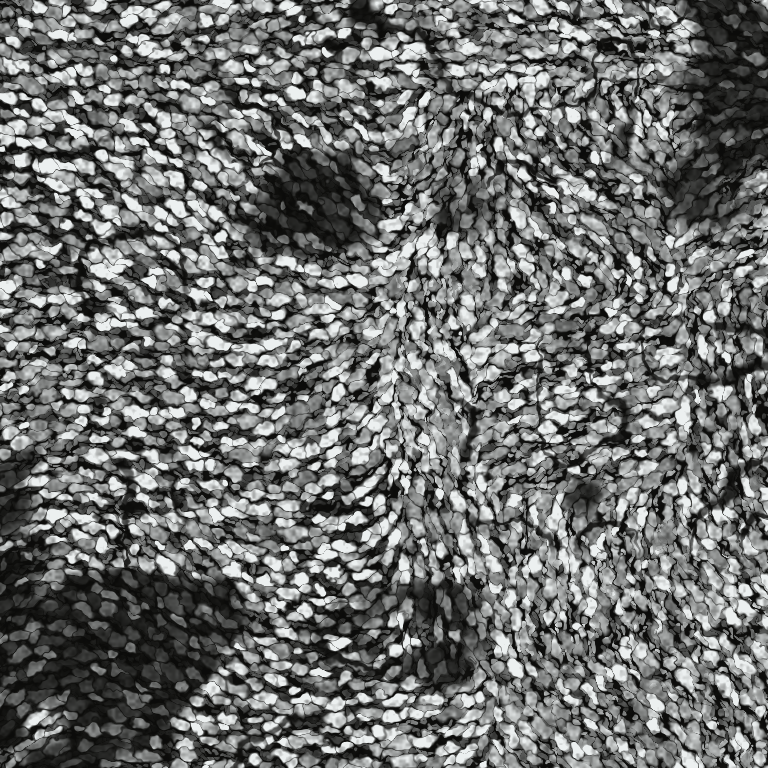
Give the GLSL for this texture, as a Shadertoy shader.

```glsl
// Draws a gritty monochrome field of packed, flowing grains with dark gaps and pits.

const vec3  SHADOW      = vec3(0.045, 0.045, 0.038);
const vec3  HIGHLIGHT   = vec3(0.925, 0.94, 0.94);
const float GRAIN_CELLS = 50.0;   // large grains across the canvas
const float CHIP_CELLS  = 115.0;  // small chips that fill the gaps
const float GRIT_CELLS  = 230.0;  // finest speckle
const float PATCHES     = 4.0;    // regions of common direction
const float SWING       = 2.3;    // range of grain directions, radians
const float UPRIGHT     = 1.45;   // extra turn of the upright regions
const float WARP        = 0.009;  // raggedness of the outlines
const float GAIN        = 1.1;

float hash(vec2 p) {
    vec3 q = fract(vec3(p.xyx) * 0.1031);
    q += dot(q, q.yzx + 33.33);
    return fract((q.x + q.y) * q.z);
}

vec2 hash2(vec2 p) {
    return vec2(hash(p + 17.3), hash(p + 71.9));
}

// Value noise; a larger margin gives flatter cells with tighter borders.
float cellNoise(vec2 p, float margin) {
    vec2 i = floor(p);
    vec2 f = smoothstep(margin, 1.0 - margin, fract(p));
    float low  = mix(hash(i), hash(i + vec2(1, 0)), f.x);
    float high = mix(hash(i + vec2(0, 1)), hash(i + vec2(1, 1)), f.x);
    return mix(low, high, f.y);
}

float noise(vec2 p) {
    return cellNoise(p, 0.0);
}

float rightSide(vec2 p) {
    return smoothstep(0.47, 0.54, p.x);
}

float flowAngle(vec2 p) {
    float swing = SWING * (noise(p * 3.7 + 5.2) - 0.5);
    float patchValue = cellNoise(p * PATCHES + 31.0, 0.3);
    float upright = rightSide(p) * smoothstep(0.42, 0.6, patchValue);
    return 0.1 + swing + UPRIGHT * upright;
}

// Elongated grains along the flow: x = coverage with seams, y = tone.
vec2 grains(vec2 p, float cells, float seed) {
    vec2 g = p * cells;
    vec2 home = floor(g);
    float nearest = 9.0, second = 9.0, tone = 0.0;
    for (int y = -2; y <= 2; y++) {
        for (int x = -2; x <= 2; x++) {
            vec2 id = home + vec2(x, y);
            vec2 key = id + seed;
            vec2 centre = id + 0.5 + 0.8 * (hash2(key) - 0.5);
            vec2 shape = hash2(key + 43.0);
            float a = flowAngle(centre / cells);
            vec2 axis = vec2(cos(a), sin(a));
            vec2 d = g - centre;
            float halfWidth = mix(0.27, 0.5, shape.x);
            float aspect = mix(1.15, 2.7, shape.y);
            vec2 local = vec2(dot(d, axis) / aspect, dot(d, vec2(-axis.y, axis.x)));
            float dist = length(local) / halfWidth;
            if (dist < nearest) {
                second = nearest;
                nearest = dist;
                tone = hash(key + 9.7);
            } else {
                second = min(second, dist);
            }
        }
    }
    float body = smoothstep(1.06, 0.62, nearest);
    float seam = smoothstep(0.0, 0.28, second - nearest);
    return vec2(body * mix(0.55, 1.0, seam), tone);
}

// Broad hollows and thin winding cracks, 1 where fully dark.
float hollows(vec2 p) {
    float pit = noise(p * 5.3 + 11.0) * 0.75 + noise(p * 17.0) * 0.25;
    pit = smoothstep(0.68, 0.78, pit + 0.04 * (1.0 - rightSide(p)));
    float crack = smoothstep(0.045, 0.015, abs(noise(p * vec2(15, 11) + 3.0) - 0.5));
    crack *= smoothstep(0.5, 0.65, noise(p * 6.0 + 60.0));
    return max(pit * 0.85, crack * 0.9);
}

void mainImage(out vec4 fragColor, in vec2 fragCoord) {
    vec2 uv = fragCoord / iResolution.xy;

    // Ragged outlines
    vec2 bend = vec2(noise(uv * 75.0), noise(uv * 75.0 + 40.0)) - 0.5;
    vec2 ripple = vec2(noise(uv * 190.0 + 7.0), noise(uv * 190.0 + 90.0)) - 0.5;
    vec2 p = uv + WARP * (bend + 0.45 * ripple);

    // Large grains over small chips, with regional density
    vec2 grain = grains(p, GRAIN_CELLS, 0.0);
    vec2 chip = grains(p, CHIP_CELLS, 300.0);
    float region = cellNoise(p * PATCHES + 77.0, 0.25);
    float fill = clamp(0.25 + 0.35 * region + 0.3 * rightSide(p), 0.0, 0.9);
    float large = grain.x * mix(0.5, 1.08, grain.y) * mix(1.0, 0.86, fill);
    float small = chip.x * mix(0.3, 0.9, chip.y) * fill;
    float value = max(large, small);

    // Darkness and speckle
    value *= 1.0 - hollows(p) * (1.0 - 0.35 * grain.x * grain.y);
    float grit = 0.5 * noise(uv * GRIT_CELLS * 0.5) + 0.5 * noise(uv * GRIT_CELLS + 13.0);
    value = value * GAIN * mix(0.58, 1.42, grit) + 0.05 * (grit - 0.4);

    fragColor = vec4(mix(SHADOW, HIGHLIGHT, clamp(value, 0.0, 1.0)), 1.0);
}
```
